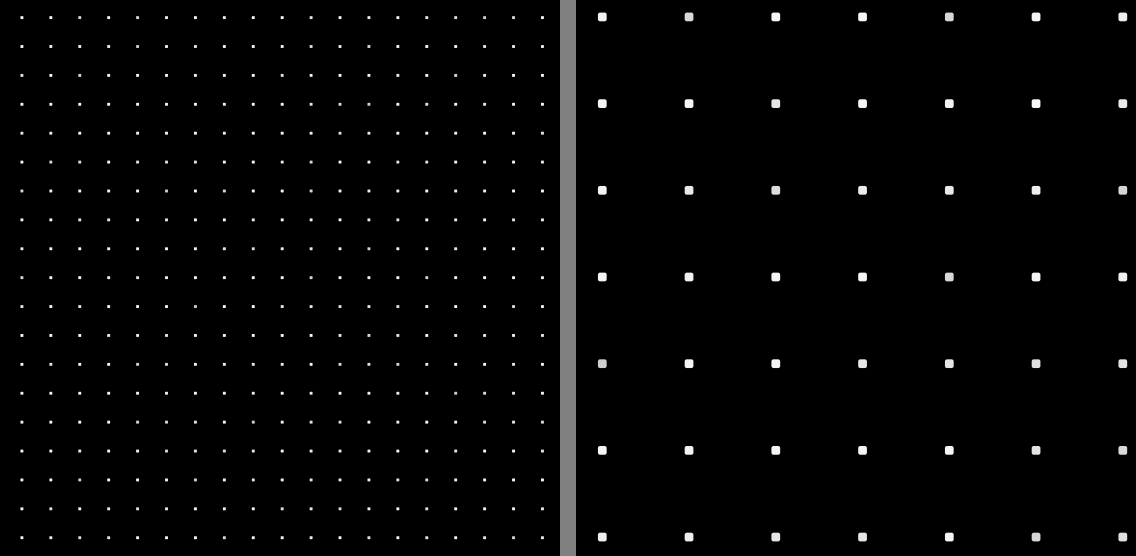
Left, the full canvas; right, a detail of the centre.
A Shadertoy shader for this pattern:

```glsl
// A sparse square grid of tiny, softly rounded white dots on black.
// Each point finds its nearest grid node and measures a rounded box there;
// a per-node hash dims a few of the dots slightly.

const vec3 BACKGROUND = vec3(0.0);
const vec3 DOT_COLOR = vec3(0.96);
const vec2 GRID_CENTER = vec2(0.5039, 0.5006); // fraction of the canvas
const vec2 GRID_PITCH = vec2(0.05164, 0.05197); // fraction of the canvas
const float DOTS_PER_SIDE = 19.0;
const float DOT_HALF_SIZE = 0.0026; // fraction of the canvas width
const float CORNER_RADIUS = 0.0013;
const float MAX_DIMMING = 0.16;

float hash21(vec2 p) {
    vec3 q = fract(p.xyx * vec3(0.1031, 0.1030, 0.0973));
    q += dot(q, q.yzx + 33.33);
    return fract((q.x + q.y) * q.z);
}

// Signed distance to a square with rounded corners
float roundedBox(vec2 p, float halfSize, float radius) {
    vec2 q = abs(p) - halfSize + radius;
    return length(max(q, 0.0)) + min(max(q.x, q.y), 0.0) - radius;
}

// Index of the closest node, limited to the finite grid
vec2 nearestNode(vec2 gridPos, float count) {
    float last = 0.5 * (count - 1.0);
    return clamp(floor(gridPos + 0.5), -last, last);
}

// Coverage of a shape across one pixel
float coverage(float dist, float pixel) {
    return clamp(0.5 - dist / pixel, 0.0, 1.0);
}

// Most dots stay bright; a few are noticeably dimmer
float dotBrightness(vec2 node, float dimming) {
    float h = hash21(node + 47.0);
    return 1.0 - dimming * h * h * h;
}

void mainImage(out vec4 fragColor, in vec2 fragCoord) {
    vec2 uv = fragCoord / iResolution.xy;
    vec2 gridPos = (uv - GRID_CENTER) / GRID_PITCH;
    vec2 node = nearestNode(gridPos, DOTS_PER_SIDE);

    // Offset from the node, in units of canvas width
    vec2 aspect = vec2(1.0, iResolution.y / iResolution.x);
    vec2 local = (gridPos - node) * GRID_PITCH * aspect;

    float dist = roundedBox(local, DOT_HALF_SIZE, CORNER_RADIUS);
    float mask = coverage(dist, 1.0 / iResolution.x);
    vec3 dotColor = DOT_COLOR * dotBrightness(node, MAX_DIMMING);

    fragColor = vec4(mix(BACKGROUND, dotColor, mask), 1.0);
}
```
